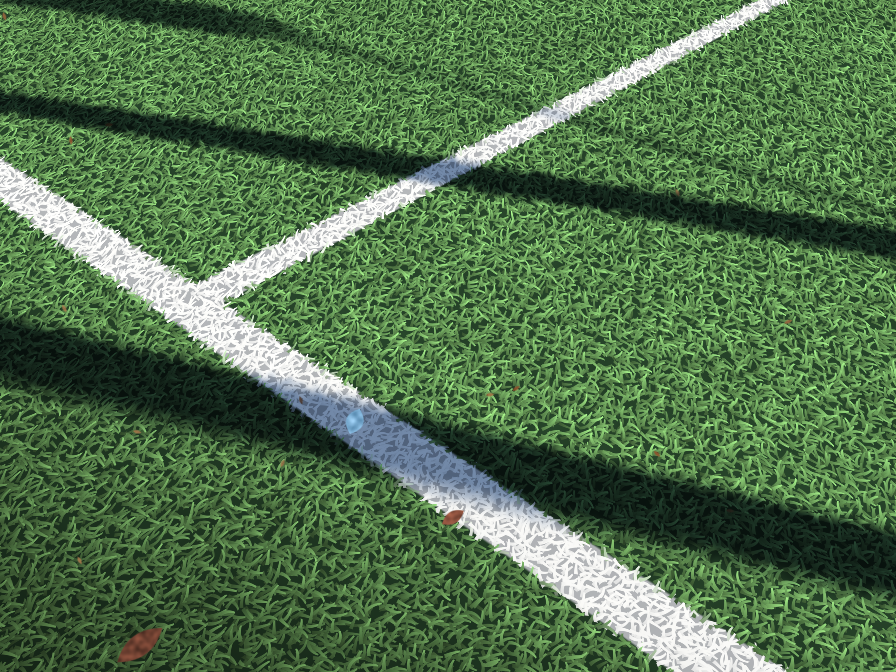
This texture is drawn by a Shadertoy shader. Its source:

```glsl
// Artificial turf with two painted lines, long slanting shadows and a few dry leaves.
#define HORIZON 1.9
#define BLADE_DENSITY 94.0
#define BLADE_LAYERS 4
#define BLADE_WIDTH 0.14
#define FLECKS 14
#define GRASS_GAP vec3(0.14, 0.245, 0.15)
#define GRASS_MID vec3(0.39, 0.58, 0.33)
#define GRASS_LIT vec3(0.58, 0.84, 0.48)
#define PAINT_GAP vec3(0.70, 0.71, 0.72)
#define PAINT_LIT vec3(0.99, 0.99, 0.98)
#define GRASS_SHADE vec3(0.22, 0.28, 0.35)
#define PAINT_SHADE vec3(0.45, 0.54, 0.67)

vec2 hash2(vec2 p) {
    vec3 a = fract(p.xyx * vec3(0.1031, 0.1030, 0.0973));
    a += dot(a, a.yzx + 33.33);
    return fract((a.xx + a.yz) * a.zy);
}

float gradientNoise(vec2 p) {
    vec2 i = floor(p), f = fract(p), u = f * f * (3.0 - 2.0 * f);
    vec2 e = vec2(0.0, 1.0);
    float a = dot(hash2(i) * 2.0 - 1.0, f);
    float b = dot(hash2(i + e.yx) * 2.0 - 1.0, f - e.yx);
    float c = dot(hash2(i + e.xy) * 2.0 - 1.0, f - e.xy);
    float d = dot(hash2(i + e.yy) * 2.0 - 1.0, f - e.yy);
    return mix(mix(a, b, u.x), mix(c, d, u.x), u.y);
}

mat2 rotation(float a) {
    return mat2(cos(a), -sin(a), sin(a), cos(a));
}

// Perspective scale that stays locally uniform, and its inverse
vec2 toGround(vec2 p) {
    return vec2((p.x - 0.667) / (HORIZON - p.y), -log(HORIZON - p.y)) * BLADE_DENSITY;
}

vec2 toCanvas(vec2 g) {
    float depth = exp(-g.y / BLADE_DENSITY);
    return vec2(g.x / BLADE_DENSITY * depth + 0.667, HORIZON - depth);
}

float band(float y, float top, float bottom, float topSoft, float bottomSoft) {
    return smoothstep(-topSoft, topSoft, top - y) * smoothstep(-bottomSoft, bottomSoft, y - bottom);
}

float paintMask(vec2 p) {
    float mainLine = band(p.y, 0.766 - 0.653 * p.x, 0.701 - 0.70 * p.x, 0.003, 0.003);
    float sideLine = band(p.y, 0.430 + 0.505 * p.x, 0.372 + 0.535 * p.x, 0.002, 0.002);
    return max(mainLine, sideLine * step(0.725 - 0.675 * p.x, p.y));
}

float shadowMask(vec2 p) {
    float thin = smoothstep(0.30, 0.55, p.x);
    float axis = 1.017 - 0.146 * p.x - 0.155 * max(p.x - 0.4, 0.0);
    float halfWidth = mix(0.020, 0.008, thin);
    float far = band(p.y, axis + halfWidth, axis - halfWidth, 0.008, 0.008) * mix(0.92, 0.36, thin);
    float middle = band(p.y, 0.866 - 0.155 * p.x, 0.832 - 0.163 * p.x, 0.009, 0.009);
    float near = band(p.y, 0.531 - 0.241 * p.x, 0.431 - 0.244 * p.x, 0.015, 0.026);
    return max(far, max(middle, near));
}

// Composites curved blades, far ones first; paint colours whole blades
vec3 turf(vec2 p, float pixel) {
    vec2 ground = toGround(p);
    float blur = 0.5 * pixel * BLADE_DENSITY / (HORIZON - p.y);
    vec3 col = mix(GRASS_GAP, PAINT_GAP, paintMask(p));
    for (int layer = 0; layer < BLADE_LAYERS; layer++) {
        float height = float(layer + 1) / float(BLADE_LAYERS);
        vec2 g = ground + float(layer) * vec2(17.37, 31.73);
        for (int j = 1; j >= -1; j--)
        for (int i = -1; i <= 1; i++) {
            vec2 cell = floor(g) + vec2(i, j);
            vec2 jitter = hash2(cell), kind = hash2(cell + 71.3);
            vec2 offset = g - cell - jitter;
            vec2 b = rotation(0.4 + (kind.x - 0.5) * 2.7) * offset;
            float reach = mix(0.45, 0.70, kind.y);
            b.y -= (jitter.x - 0.5) * 1.1 * b.x * b.x;
            float along = clamp(b.x / reach * 0.5 + 0.5, 0.0, 1.0);
            float d = max(abs(b.y) - BLADE_WIDTH * (1.1 - 0.6 * along), abs(b.x) - reach);
            float cover = smoothstep(blur, -blur, d);
            float painted = paintMask(toCanvas(ground - offset));
            float light = mix(0.60, 1.0, height) * mix(0.76, 1.12, along);
            vec3 green = mix(GRASS_MID, GRASS_LIT, fract(kind.y * 7.0)) * light;
            vec3 white = mix(PAINT_GAP, PAINT_LIT, clamp(light * 1.25, 0.0, 1.0));
            col = mix(col, mix(green, white, painted), cover);
        }
    }
    return col;
}

float leafMask(vec2 p, vec2 centre, float angle, vec2 size, float pixel) {
    vec2 q = rotation(angle) * (p - centre) / size;
    float d = (abs(q.y) - 1.0 + q.x * q.x) * size.y;
    return smoothstep(pixel, -pixel, d) * step(abs(q.x), 1.2);
}

void mainImage(out vec4 fragColor, in vec2 fragCoord) {
    vec2 p = fragCoord / iResolution.y;
    float pixel = 1.0 / iResolution.y;
    float paint = paintMask(p);
    vec3 col = turf(p, pixel);

    // Broad wear and a darker near-left corner, weaker on paint
    float wear = 1.0 + 0.08 * gradientNoise(p * 7.0) + 0.12 * gradientNoise(p * 23.0);
    wear *= mix(0.58, 1.06, smoothstep(-0.05, 0.75, p.y + 0.40 * p.x));
    col *= mix(wear, 1.0, 0.8 * paint);

    // Scattered flecks and two larger dry leaves
    for (int i = 0; i < FLECKS; i++) {
        vec2 h = hash2(vec2(i, 9.0)), k = hash2(vec2(i, 23.0));
        float fleck = leafMask(p, h * vec2(1.333, 1.0), k.x * 6.28, vec2(0.006, 0.0025), pixel);
        col = mix(col, mix(vec3(0.55, 0.25, 0.12), vec3(0.72, 0.55, 0.36), k.y), fleck * 0.8);
    }
    vec3 leafColor = vec3(0.43, 0.25, 0.19) * (1.0 + 0.6 * gradientNoise(p * 110.0));
    col = mix(col, leafColor, leafMask(p, vec2(0.208, 0.040), 0.65, vec2(0.042, 0.016), pixel));
    col = mix(col, leafColor * 1.3, leafMask(p, vec2(0.674, 0.230), 0.55, vec2(0.019, 0.009), pixel));

    // Shadow edges broken up by the pile
    vec2 ragged = vec2(0.0, 0.010 * gradientNoise(p * 75.0));
    col *= mix(vec3(1.0), mix(GRASS_SHADE, PAINT_SHADE, paint), shadowMask(p + ragged));

    // Crumpled pale blue scrap
    float scrap = leafMask(p, vec2(0.528, 0.373), 1.2, vec2(0.020, 0.013), pixel);
    float crease = gradientNoise(p * 95.0);
    col = mix(col, vec3(0.50, 0.71, 0.86) + 0.35 * crease, scrap * 0.9);

    fragColor = vec4(clamp(col, 0.0, 1.0), 1.0);
}
```
